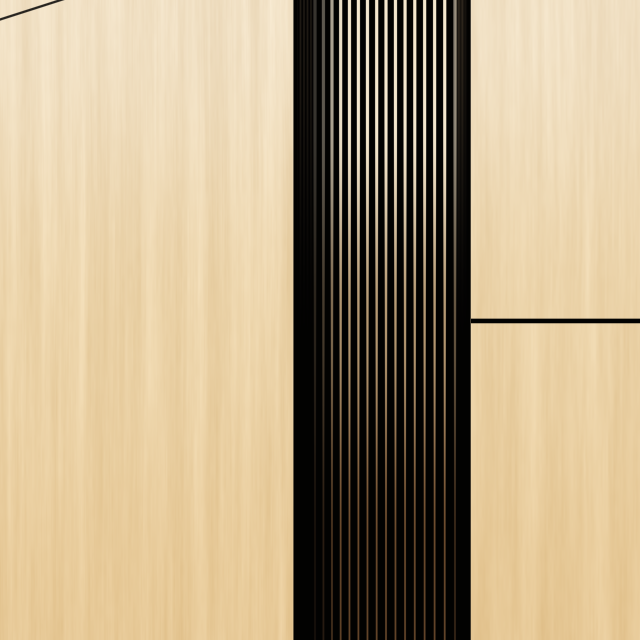
A WebGL 2 fragment shader for this texture:

```glsl
#version 300 es
precision highp float;
// Pale wood wall panels split by a dark recess of vertical slats.
// The grain is stretched value noise; the slats are bright gaps whose spacing
// widens to the right, fading from cream at the top to brown at the bottom.
uniform vec2 u_resolution;
out vec4 fragColor;

const float RECESS_LEFT = 0.4585;
const float RECESS_RIGHT = 0.7355;
const float SEAM_Y = 0.4985;
const float SEAM_HALF = 0.0036;
const vec2 CORNER_SEAM_START = vec2(0.0, 0.9695);
const vec2 CORNER_SEAM_END = vec2(0.095, 1.0);
const float CORNER_SEAM_HALF = 0.0018;

const float GAP_START = 0.4922;    // centre of the first gap
const float GAP_STEP = 0.01305;    // spacing at the first gap
const float GAP_GROWTH = 0.000102; // quadratic growth of the spacing
const float GAP_LAST = 15.0;
const float GAP_HALF_TOP = 0.0025;
const float GAP_HALF_BOTTOM = 0.0014;

const vec3 WOOD_TOP = vec3(0.942, 0.877, 0.765);
const vec3 WOOD_MID = vec3(0.922, 0.826, 0.658);
const vec3 WOOD_BOTTOM = vec3(0.905, 0.788, 0.592);
const vec3 GRAIN_TINT = vec3(0.07, 0.10, 0.14);
const vec3 RECESS_BLACK = vec3(0.008, 0.006, 0.005);
const vec3 GAP_CREAM = vec3(0.96, 0.91, 0.81);
const vec3 GAP_TAN = vec3(0.70, 0.59, 0.44);
const vec3 GAP_BROWN = vec3(0.46, 0.32, 0.19);

float hash(vec2 p) {
    p = fract(p * vec2(0.1031, 0.1137));
    p += dot(p, p.yx + 33.33);
    return fract((p.x + p.y) * p.x * 17.0);
}

float noise(vec2 p) {
    vec2 cell = floor(p), f = fract(p);
    f = f * f * (3.0 - 2.0 * f);
    return mix(mix(hash(cell), hash(cell + vec2(1, 0)), f.x),
               mix(hash(cell + vec2(0, 1)), hash(cell + vec2(1, 1)), f.x), f.y);
}

// Long fibres: each octave is finer across and stays stretched along y.
float grain(vec2 p, float density) {
    p.x += 0.006 * (noise(p * vec2(9.0, 3.0)) - 0.5);
    float sum = 0.0, amplitude = 0.5;
    vec2 frequency = vec2(density, 1.6);
    for (int i = 0; i < 4; i++) {
        sum += amplitude * (noise(p * frequency + 19.0 * float(i)) - 0.5);
        frequency *= vec2(2.1, 1.9);
        amplitude *= 0.72;
    }
    return sum;
}

vec3 wood(vec2 uv) {
    bool rightSide = uv.x > RECESS_RIGHT;
    float lower = rightSide && uv.y < SEAM_Y ? 7.3 : 0.0;
    float fibre = grain(uv + vec2(lower, 2.0), rightSide ? 40.0 : 55.0);
    vec3 base = mix(WOOD_BOTTOM, WOOD_MID, smoothstep(0.0, 0.55, uv.y));
    base = mix(base, WOOD_TOP, smoothstep(0.45, 1.0, uv.y));
    float pores = noise(uv * vec2(330.0, 45.0)) - 0.5;
    return base + GRAIN_TINT * (fibre * 0.85 + pores * 0.12);
}

float band(float dist, float halfWidth, float aa) {
    return 1.0 - smoothstep(halfWidth - aa, halfWidth + aa, dist);
}

vec3 slats(vec2 uv, float aa) {
    // Invert the quadratic spacing to find the nearest gap.
    float root = GAP_STEP * GAP_STEP + 4.0 * GAP_GROWTH * (uv.x - GAP_START);
    float index = round((sqrt(max(root, 0.0)) - GAP_STEP) / (2.0 * GAP_GROWTH));
    index = clamp(index, 0.0, GAP_LAST);
    float dist = abs(uv.x - GAP_START - index * (GAP_STEP + GAP_GROWTH * index));

    float halfWidth = mix(GAP_HALF_BOTTOM, GAP_HALF_TOP, smoothstep(0.2, 0.9, uv.y));
    vec3 light = mix(GAP_BROWN, GAP_TAN, smoothstep(0.15, 0.5, uv.y));
    light = mix(light, GAP_CREAM, smoothstep(0.48, 0.82, uv.y));
    float strength = mix(0.22, 1.0, smoothstep(0.0, 3.5, index));
    strength *= index > GAP_LAST - 0.5 ? 0.55 : 1.0;
    strength *= mix(0.82, 1.0, smoothstep(0.0, 0.35, uv.y));
    vec3 color = mix(RECESS_BLACK, light, strength * band(dist, halfWidth, max(aa, 0.0011)));

    // Faint ribs on the two side walls, visible towards the top.
    float ribs = 0.5 + 0.5 * cos(6.2832 * (uv.x - RECESS_LEFT) / 0.0055);
    float leftWall = smoothstep(0.463, 0.468, uv.x) * (1.0 - smoothstep(0.485, 0.491, uv.x));
    float rightWall = smoothstep(0.710, 0.714, uv.x) * (1.0 - smoothstep(0.722, 0.732, uv.x));
    float topFade = smoothstep(0.45, 1.0, uv.y);
    color += GAP_TAN * topFade * (0.16 * leftWall * ribs + 0.24 * rightWall * (0.5 + 0.5 * ribs));
    return color;
}

void main() {
    vec2 uv = gl_FragCoord.xy / u_resolution;
    float aa = 0.75 / min(u_resolution.x, u_resolution.y);
    vec3 color = wood(uv);

    // Dark joints: level on the right, slanted in the top left corner.
    float level = band(abs(uv.y - SEAM_Y), SEAM_HALF, aa) * step(RECESS_RIGHT, uv.x);
    vec2 along = normalize(CORNER_SEAM_END - CORNER_SEAM_START);
    vec2 offset = uv - CORNER_SEAM_START;
    float slant = band(abs(along.x * offset.y - along.y * offset.x), CORNER_SEAM_HALF, aa);
    color = mix(color, RECESS_BLACK, max(level, 0.85 * slant));

    float centre = 0.5 * (RECESS_LEFT + RECESS_RIGHT);
    float recess = band(abs(uv.x - centre), 0.5 * (RECESS_RIGHT - RECESS_LEFT), aa);
    color = mix(color, slats(uv, aa), recess);
    fragColor = vec4(color, 1.0);
}
```
